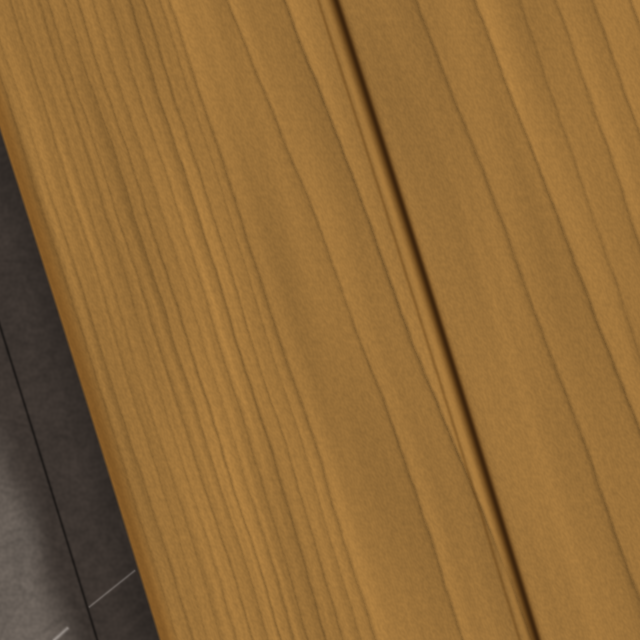
Write a WebGL 1 fragment shader that draws this texture.

```glsl
precision highp float;
// Slanted honey-brown wooden board with grain and a groove, over a grey stone floor.
uniform vec2 u_resolution;

const vec3 WOOD = vec3(0.604, 0.443, 0.230);
const vec3 EDGE_WOOD = vec3(0.49, 0.325, 0.135);
const vec3 GROOVE_BROWN = vec3(0.37, 0.24, 0.09);
const vec3 GROOVE_DARK = vec3(0.21, 0.125, 0.045);
const vec3 GROOVE_LIGHT = vec3(0.70, 0.51, 0.26);
const vec3 STONE_DARK = vec3(0.235, 0.205, 0.185);
const vec3 STONE_LIGHT = vec3(0.40, 0.365, 0.335);
const float SLANT = 0.305;
const float BEND = 0.01;
const float BOARD_EDGE = 0.25;
const float GROOVE = 0.84;
const float SPECKLE = 0.055;

float hash(float n) {
  return fract(sin(n * 91.345) * 4375.85);
}

vec2 gradient(vec2 cell) {
  float a = 6.2832 * fract(sin(dot(cell, vec2(127.1, 311.7))) * 4375.85);
  return vec2(cos(a), sin(a));
}

float gradientNoise(vec2 p) {
  vec2 i = floor(p), f = fract(p);
  vec2 w = f * f * f * (f * (f * 6.0 - 15.0) + 10.0);
  vec2 e = vec2(1.0, 0.0);
  float low = mix(dot(gradient(i), f), dot(gradient(i + e.xy), f - e.xy), w.x);
  float high = mix(dot(gradient(i + e.yx), f - e.yx),
                   dot(gradient(i + e.xx), f - e.xx), w.x);
  return mix(low, high, w.y);
}

float bell(float d, float width) {
  return exp(-d * d / (width * width));
}

// Growth ring: slow darkening, thin dark line, then a pale band.
float ring(float d, float width) {
  float before = -0.045 * exp(min(d, 0.0) / (width * 7.0)) * (1.0 - step(0.0, d));
  float pale = 0.085 * smoothstep(0.0, width, d) * exp(-max(d, 0.0) / (width * 6.0));
  return before + pale - 0.12 * bell(d, width);
}

// Segment brightness, fading out with distance.
float scratch(vec2 p, vec2 a, vec2 b, float width) {
  vec2 ab = b - a;
  float t = clamp(dot(p - a, ab) / dot(ab, ab), 0.0, 1.0);
  return bell(length(p - a - ab * t), width);
}

vec3 stoneFloor(vec2 uv, float s) {
  float cloud = gradientNoise(uv * 12.0);
  float vein = gradientNoise(uv * vec2(55.0, 75.0) + cloud * 3.0);
  float lit = smoothstep(0.135, 0.07, s + 0.025 * cloud) * smoothstep(0.46, 0.16, uv.y);
  vec3 col = mix(STONE_DARK, STONE_LIGHT, lit);
  col *= 1.0 + 0.12 * cloud + 0.12 * vein + 0.08 * gradientNoise(uv * 150.0);
  col *= 1.0 - 0.45 * bell(s - 0.152, 0.0025);
  col *= 1.0 - 0.18 * smoothstep(0.19, BOARD_EDGE, s);
  float marks = 0.15 * scratch(uv, vec2(0.14, 0.052), vec2(0.21, 0.108), 0.002)
              + 0.22 * scratch(uv, vec2(0.085, 0.0), vec2(0.105, 0.018), 0.003);
  return col + marks;
}

float grainTone(float s, float y) {
  float tone = 0.10 * gradientNoise(vec2(s * 9.0, y * 1.8));
  tone += 0.07 * gradientNoise(vec2(s * 38.0, y * 2.5));

  // Dense rings on the left flank
  for (int i = 0; i < 13; i++) {
    float n = float(i);
    float place = 0.278 + 0.0235 * n + 0.010 * (hash(n + 2.0) - 0.5);
    float drift = 0.014 * (hash(n + 31.0) - 0.5) * (y - 0.5);
    tone += (0.45 + 0.4 * hash(n + 7.0)) * ring(s - place - drift, 0.0032);
  }
  float flank = smoothstep(0.60, 0.50, s);
  tone += 0.11 * flank * gradientNoise(vec2(s * 110.0, y * 2.2));

  // Wide rings, left to right
  tone += 0.9 * ring(s - 0.587 + 0.008 * y, 0.0040);
  tone += 0.9 * ring(s - 0.724 + 0.010 * y + 0.045 * y * y, 0.0040);
  tone += 1.2 * ring(s - 0.832 + 0.100 * y - 0.028 * y * y, 0.0042);
  tone += 0.9 * ring(s - 1.020 + 0.040 * y + 0.014 * y * y, 0.0045);
  tone += 1.1 * ring(s - 1.120 + 0.066 * y, 0.0045);
  for (int i = 0; i < 4; i++) {
    float n = float(i);
    tone += (0.6 + 0.15 * n) * ring(s - 1.148 - 0.058 * n + 0.022 * y, 0.0042);
  }
  return tone;
}

vec3 board(vec2 uv, float s) {
  float wave = s + 0.006 * gradientNoise(vec2(s * 7.0, uv.y * 5.0))
                 + 0.0018 * gradientNoise(vec2(s * 30.0, uv.y * 28.0));
  float tone = grainTone(wave, uv.y);
  tone += SPECKLE * gradientNoise(vec2(s * 150.0, uv.y * 85.0));
  tone += SPECKLE * gradientNoise(vec2(s * 260.0, uv.y * 190.0));
  vec3 col = WOOD * (1.0 + tone);

  // Rounded left side
  float side = smoothstep(0.285, 0.255, s);
  col = mix(col, EDGE_WOOD * (1.0 + 0.5 * tone), 0.75 * side);

  // Groove with a lit lip
  float d = s - GROOVE;
  float worn = 0.7 + 0.5 * gradientNoise(vec2(s * 60.0, uv.y * 9.0));
  col = mix(col, GROOVE_LIGHT, 0.75 * worn * bell(d + 0.017, 0.006));
  col = mix(col, GROOVE_BROWN, 0.40 * bell(d + 0.028, 0.003));
  col = mix(col, GROOVE_BROWN, 0.85 * bell(d + 0.003, 0.009));
  return mix(col, GROOVE_DARK, 0.9 * bell(d, 0.0048));
}

void main() {
  vec2 uv = gl_FragCoord.xy / u_resolution;
  float s = uv.x + SLANT * uv.y + BEND * uv.y * uv.y;
  float soft = 0.002 + 0.7 / u_resolution.x;
  float onBoard = smoothstep(-soft, soft, s - BOARD_EDGE);
  vec3 col = mix(stoneFloor(uv, s), board(uv, s), onBoard);
  gl_FragColor = vec4(clamp(col, 0.0, 1.0), 1.0);
}
```
